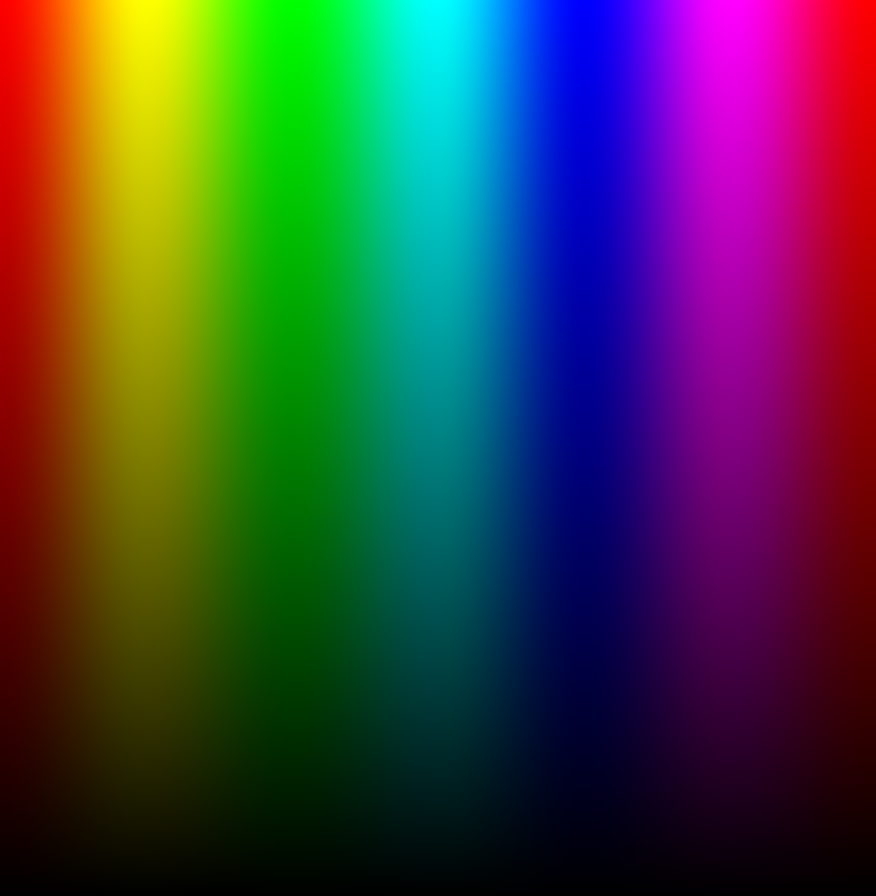
Reproduce this background procedurally as a WebGL 2 fragment shader.

```glsl
#version 300 es
precision highp float;

// Draws a full spectrum: hue runs once around the colour wheel from left to
// right, while brightness rises evenly from black at the bottom to full at
// the top. Each hue ramp is eased with a cubic to give soft, broad bands.

uniform vec2 u_resolution;
out vec4 fragColor;

const float HUE_TURNS = 1.0;      // turns of the colour wheel across the width
const float HUE_START = 0.0;      // hue at the left edge (0 is red)
const float SATURATION = 1.0;
const float TOP_BRIGHTNESS = 1.0;
const float EASING = 1.0;         // 0 for linear hue ramps, 1 for cubic ones

// Colour wheel of six sectors, with eased ramps between the pure hues.
vec3 hsvToRgb(float hue, float saturation, float value) {
    const vec3 CHANNEL_OFFSET = vec3(0.0, 4.0, 2.0);
    vec3 sector = mod(hue * 6.0 + CHANNEL_OFFSET, 6.0);
    vec3 ramp = clamp(abs(sector - 3.0) - 1.0, 0.0, 1.0);
    vec3 eased = ramp * ramp * (3.0 - 2.0 * ramp);
    vec3 pureHue = mix(ramp, eased, EASING);
    return value * mix(vec3(1.0), pureHue, saturation);
}

void main() {
    vec2 uv = gl_FragCoord.xy / u_resolution;
    float hue = HUE_START + HUE_TURNS * uv.x;
    float value = TOP_BRIGHTNESS * uv.y;
    fragColor = vec4(hsvToRgb(hue, SATURATION, value), 1.0);
}
```
